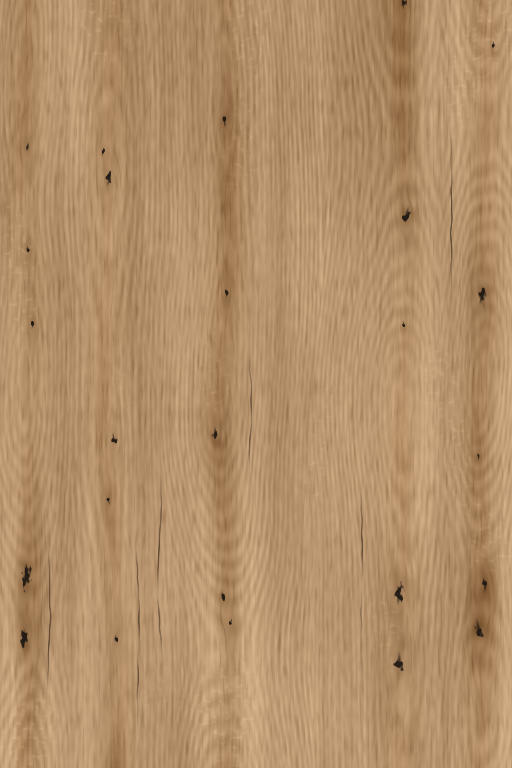
Give the GLSL for this texture, as a Shadertoy shader.

```glsl
// Knotty oak veneer with upright grain. Growth rings are contours of the distance
// to a few wandering heart lines, which gives straight lines and tall arches.
// Gradient noise adds fibres, pores and tone; loops scatter knots and cracks.

const int HEART_COUNT = 5;
const float HEARTS[HEART_COUNT] = float[HEART_COUNT](0.055, 0.22, 0.44, 0.785, 0.94);

float hash(float n) {
    return fract(sin(n * 127.1 + 3.7) * 4375.85);
}

vec2 gradient(vec2 cell) {
    float a = 6.2832 * fract(sin(dot(cell, vec2(127.1, 311.7))) * 4375.85);
    return vec2(cos(a), sin(a));
}

// Gradient noise, roughly -0.7 to 0.7
float noise(vec2 p) {
    vec2 i = floor(p), f = p - i;
    vec2 u = f * f * f * (f * (f * 6.0 - 15.0) + 10.0);
    vec2 e = vec2(1.0, 0.0);
    float low = mix(dot(gradient(i), f), dot(gradient(i + e), f - e), u.x);
    float high = mix(dot(gradient(i + e.yx), f - e.yx), dot(gradient(i + 1.0), f - 1.0), u.x);
    return mix(low, high, u.y);
}

float heartX(int i, float y) {
    return HEARTS[i] + 0.024 * noise(vec2(y * 2.3, float(i) * 7.3 + 0.4));
}

// x: black core, y: brown halo, z: sideways push on the grain
vec3 knots(vec2 p) {
    vec3 result = vec3(0.0);
    for (int i = 0; i < 25; i++) {
        float id = float(i);
        float y = (floor(id / 5.0) + hash(id + 0.5)) * 0.3;
        float x = heartX(i % HEART_COUNT, y) + 0.03 * (hash(id + 40.0) - 0.5);
        float size = mix(0.003, 0.0085, pow(hash(id + 80.0), 2.0));
        float stretch = mix(1.0, 2.8, pow(hash(id + 120.0), 2.0));
        vec2 d = p - vec2(x, y);
        vec2 h = d / (size * vec2(3.5, 10.0));
        d.x += 0.6 * (hash(id + 160.0) - 0.5) * d.y;

        // Ragged core with a thin tail above or below
        vec2 q = d / (size * vec2(1.0, stretch));
        float edge = length(q) + 1.3 * noise(p * vec2(150.0, 90.0) + id * 3.1);
        float core = 1.0 - smoothstep(0.5, 1.15, edge);
        float along = d.y * sign(hash(id + 200.0) - 0.5) / (size * 3.6);
        float tail = step(0.0, along) * (1.0 - smoothstep(0.2, 1.0, along));
        tail *= 1.0 - smoothstep(0.1, 0.5, abs(d.x) / size);
        result.x = max(result.x, max(core, 0.8 * tail));

        result.y += (0.3 + 75.0 * size) * exp(-1.5 * length(h));
        result.z += d.x * 0.65 * exp(-dot(h, h));
    }
    return result;
}

// Thin, broken, nearly upright splits
float cracks(vec2 p) {
    float dark = 0.0;
    for (int i = 0; i < 6; i++) {
        float id = float(i);
        float x = fract(0.315 + id * 0.391) + 0.014 * noise(vec2(p.y * 4.0, id + 0.3));
        x += 0.003 * noise(vec2(p.y * 34.0, id + 0.6));
        float middle = 1.5 * hash(id + 7.0);
        float reach = mix(0.12, 0.26, hash(id + 17.0));
        float taper = 1.0 - smoothstep(0.3, 1.0, abs(p.y - middle) / reach);
        float strength = smoothstep(-0.6, 0.3, noise(vec2(p.y * 13.0, id * 5.7)));
        dark = max(dark, taper * strength * (1.0 - smoothstep(0.0004, 0.0024, abs(p.x - x))));
    }
    return dark;
}

void mainImage(out vec4 fragColor, in vec2 fragCoord) {
    // Canvas width is one unit
    vec2 p = fragCoord / iResolution.x;
    vec3 knot = knots(p);
    vec2 g = vec2(p.x - knot.z, p.y);
    g.x += 0.004 * noise(g * vec2(7.0, 4.0));

    // Ring distance from the nearest heart line
    float ringDistance = 9.0, heartDistance = 9.0;
    for (int i = 0; i < HEART_COUNT; i++) {
        float d = abs(g.x - heartX(i, g.y));
        float arch = 0.06 + 0.1 * noise(vec2(g.y * 2.0, float(i) * 3.7 + 0.35));
        ringDistance = min(ringDistance, length(vec2(d, arch)));
        heartDistance = min(heartDistance, d);
    }
    float heart = exp(-pow(heartDistance / 0.026, 2.0));
    heart *= 0.8 + 1.2 * noise(p * vec2(14.0, 2.5));

    // Growth rings, uneven in spacing and strength
    float phase = ringDistance * 118.0 + 0.7 * noise(g * vec2(24.0, 1.6));
    float ring = sin(6.2832 * phase);
    float tone = 0.028 * ring * (0.85 + 0.8 * noise(g * vec2(9.0, 2.0)));

    // Broad bands and patches
    tone += 0.105 * noise(vec2(g.x * 6.5, g.y * 0.9 + 4.3));
    tone += 0.085 * noise(vec2(g.x * 21.0, g.y * 0.9));
    tone += 0.045 * noise(p * vec2(4.0, 2.6) + 7.7);

    // Long fine fibres and short dark pores
    tone += 0.055 * noise(g * vec2(168.0, 5.0));
    tone += 0.045 * noise(g * vec2(150.0, 34.0) + 9.1);
    tone -= 0.050 * smoothstep(0.1, 0.5, noise(g * vec2(190.0, 20.0) + 31.7));

    // A few pale rays lying across the grain
    float patches = smoothstep(0.15, 0.5, noise(p * vec2(7.0, 3.0) + 17.2));
    tone += 0.045 * patches * smoothstep(0.1, 0.5, noise(p * vec2(75.0, 110.0)));

    // Faint plank joint
    tone -= 0.028 * smoothstep(0.628, 0.632, p.x) * (1.0 - smoothstep(0.67, 0.76, p.x));

    // Warm browning along hearts and around knots
    tone -= 0.075 * heart + 0.15 * knot.y;
    vec3 color = vec3(0.731, 0.592, 0.441) + tone * vec3(1.0, 1.0, 0.95);
    color -= vec3(0.0, 0.010, 0.018) * heart;

    color = mix(color, vec3(0.27, 0.20, 0.14), 0.75 * cracks(p));
    color = mix(color, vec3(0.12, 0.095, 0.075), 0.95 * knot.x);
    fragColor = vec4(clamp(color, 0.0, 1.0), 1.0);
}
```
